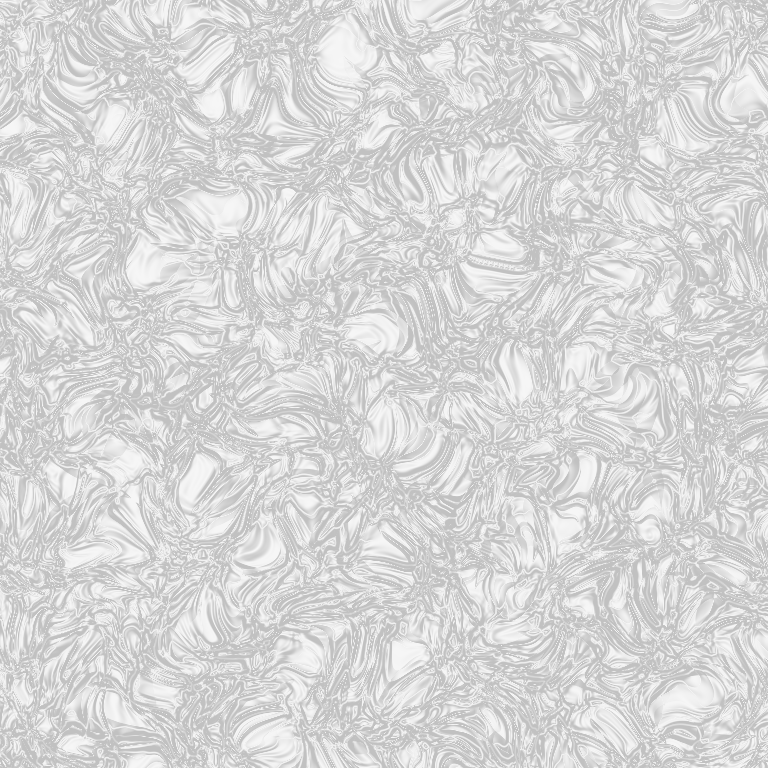
Write a Shadertoy shader that draws this texture.

```glsl
// Pale grey matted fibre sheet: short crossing streaks, light flakes and fine white outlines.

const float BASE_GREY = 0.755;
const float LIGHT_GREY = 0.965;
const float GRAIN_FREQ = 24.0;      // coarsest grain cells per canvas
const float BEND_FREQ = 9.0;        // broad sweep of the fibres
const float BEND_AMOUNT = 0.06;
const float CURL_FREQ = 25.0;       // tighter curls
const float CURL_AMOUNT = 0.030;
const float LONG_FIBRE_FREQ = 14.0; // fibre cells per canvas
const float SHORT_FIBRE_FREQ = 25.0;
const float FIBRE_WIDTH = 0.17;     // half width, in cells
const float FIBRE_HEIGHT = 0.36;
const float STEEP_SLOPE = 38.0;     // slope at which flakes fade to base grey
const float LEVEL_STEP = 0.38;      // height between outlines
const float LINE_HALF_WIDTH = 0.0011;
const float SLOPE_STEP = 0.0007;    // sampling distance for the slope
const float TAU = 6.2831853;

float hash(vec2 p) {
    return fract(sin(dot(p, vec2(127.1, 311.7))) * 43758.5453);
}

// Contribution of one lattice corner with a random unit gradient.
float corner(vec2 cell, vec2 offset) {
    float angle = TAU * hash(cell);
    return dot(vec2(cos(angle), sin(angle)), offset);
}

float gradientNoise(vec2 p) {
    vec2 i = floor(p);
    vec2 f = p - i;
    vec2 u = f * f * f * (f * (f * 6.0 - 15.0) + 10.0);
    vec2 e = vec2(1.0, 0.0);
    float low = mix(corner(i, f), corner(i + e.xy, f - e.xy), u.x);
    float high = mix(corner(i + e.yx, f - e.yx), corner(i + e.xx, f - e.xx), u.x);
    return mix(low, high, u.y);
}

vec2 noisePair(vec2 p) {
    return vec2(gradientNoise(p + 3.7), gradientNoise(p + vec2(41.3, 17.9)));
}

// Highest of the randomly turned, roof-shaped spindles around p.
float spindles(vec2 p) {
    vec2 home = floor(p);
    float top = 0.0;
    for (int y = -1; y <= 1; y++) {
        for (int x = -1; x <= 1; x++) {
            vec2 cell = home + vec2(x, y);
            vec2 centre = cell + vec2(hash(cell + 5.1), hash(cell + 23.7));
            float angle = TAU * hash(cell + 61.3);
            vec2 axis = vec2(cos(angle), sin(angle));
            vec2 d = p - centre;
            float along = dot(d, axis);
            float across = abs(dot(d, vec2(-axis.y, axis.x)));
            top = max(top, 1.0 - along * along - across / FIBRE_WIDTH);
        }
    }
    return top;
}

// Crossing fibres laid over a warped fractal grain.
float sheetHeight(vec2 p) {
    p += BEND_AMOUNT * noisePair(p * BEND_FREQ);
    float height = FIBRE_HEIGHT * spindles(p * LONG_FIBRE_FREQ);
    p += CURL_AMOUNT * noisePair(p * CURL_FREQ + 9.0);
    height -= 0.6 * FIBRE_HEIGHT * spindles(p * SHORT_FIBRE_FREQ + 7.4);
    mat2 turn = mat2(0.8, 0.6, -0.6, 0.8);
    vec2 q = turn * p * GRAIN_FREQ;
    float weight = 0.6;
    for (int octave = 0; octave < 3; octave++) {
        height += weight * gradientNoise(q);
        q = turn * q * 2.1 + 13.1;
        weight *= 0.45;
    }
    return height;
}

void mainImage(out vec4 fragColor, in vec2 fragCoord) {
    vec2 uv = fragCoord / iResolution.y;
    float pixel = 1.0 / iResolution.y;

    // Height and slope of the sheet
    vec2 e = vec2(SLOPE_STEP, 0.0);
    float height = sheetHeight(uv);
    vec2 gradient = vec2(sheetHeight(uv + e.xy) - sheetHeight(uv - e.xy),
                         sheetHeight(uv + e.yx) - sheetHeight(uv - e.yx)) / (2.0 * SLOPE_STEP);
    float slope = length(gradient);

    // Flat parts form light flakes, steep parts matted streaks
    float density = 1.0 + 0.6 * gradientNoise(uv * 9.0 + 5.3);
    float steepness = slope / STEEP_SLOPE * density;
    float flake = 1.0 - smoothstep(0.0, 1.0, steepness);

    // Thin outlines along levels of equal height
    float level = abs(fract(height / LEVEL_STEP + 0.2) - 0.5) * LEVEL_STEP;
    float lineDistance = level / max(slope, 5.0);
    float softness = 0.8 * pixel;
    float outline = 1.0 - smoothstep(LINE_HALF_WIDTH - softness, LINE_HALF_WIDTH + softness, lineDistance);
    outline *= mix(0.92, 0.35, smoothstep(1.0, 2.2, steepness));

    float grey = mix(BASE_GREY, LIGHT_GREY, max(flake, outline));
    fragColor = vec4(vec3(grey), 1.0);
}
```
